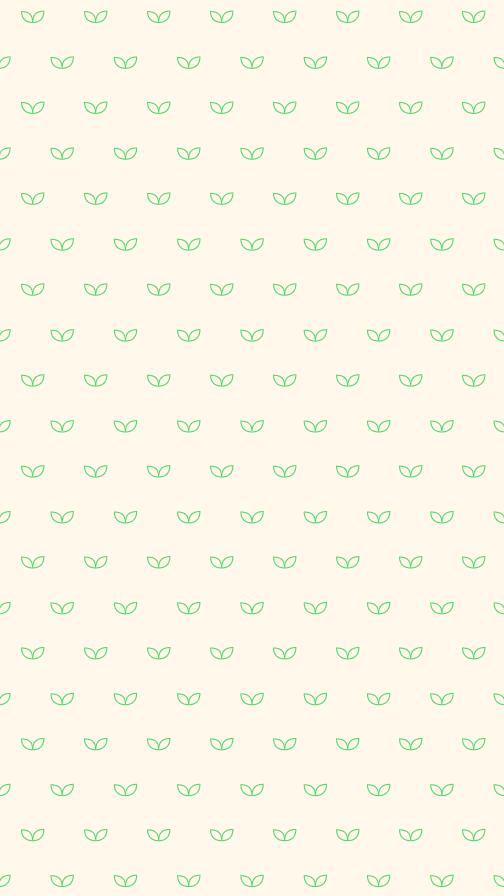
A WebGL 2 fragment shader for this pattern:

```glsl
#version 300 es
precision highp float;
// Staggered rows of small outlined two-leaf sprouts on a cream ground.

uniform vec2 u_resolution;
out vec4 fragColor;

const float CANVAS_WIDTH = 432.0;   // design units across the canvas
const float LINE_WIDTH = 0.92;
const int CURVE_STEPS = 12;
const vec3 CREAM = vec3(1.0, 0.972, 0.92);
const vec3 LEAF_GREEN = vec3(0.298, 0.853, 0.40);

float segmentDistance(vec2 p, vec2 a, vec2 b) {
    vec2 ab = b - a;
    float t = clamp(dot(p - a, ab) / dot(ab, ab), 0.0, 1.0);
    return length(p - a - ab * t);
}

vec2 cubicPoint(vec2 a, vec2 b, vec2 c, vec2 d, float t) {
    float s = 1.0 - t;
    return s * s * s * a + 3.0 * s * s * t * b + 3.0 * s * t * t * c + t * t * t * d;
}

// Distance to a cubic curve, walked as short segments
float curveDistance(vec2 p, vec2 a, vec2 b, vec2 c, vec2 d) {
    float nearest = 1e5;
    vec2 previous = a;
    for (int i = 1; i <= CURVE_STEPS; i++) {
        vec2 current = cubicPoint(a, b, c, d, float(i) / float(CURVE_STEPS));
        nearest = min(nearest, segmentDistance(p, previous, current));
        previous = current;
    }
    return nearest;
}

// Outline of one leaf rising from the base to its tip
float leafDistance(vec2 p, vec2 tip, vec2 base) {
    float inner = curveDistance(p, tip, vec2(4.0, tip.y - 0.1), vec2(0.0, 2.5), base);
    float outer = curveDistance(p, tip, vec2(tip.x, -1.5), vec2(6.0, base.y), base);
    return min(inner, outer);
}

// Mirrored pair of leaves, the left tip a little lower
float sproutDistance(vec2 p) {
    vec2 tip = p.x < 0.0 ? vec2(9.5, 4.4) : vec2(9.6, 4.8);
    return leafDistance(vec2(abs(p.x), p.y), tip, vec2(0.0, -4.9));
}

// Position relative to the nearest point of a grid
vec2 repeatGrid(vec2 p, vec2 origin, vec2 spacing) {
    return (fract((p - origin) / spacing + 0.5) - 0.5) * spacing;
}

// Box-filtered coverage of a thin stroke
float strokeCoverage(float dist, float width, float pixel) {
    float halfWidth = 0.5 * width;
    float outside = clamp((dist + halfWidth) / pixel + 0.5, 0.0, 1.0);
    float inside = clamp((dist - halfWidth) / pixel + 0.5, 0.0, 1.0);
    return outside - inside;
}

void main() {
    float pixel = CANVAS_WIDTH / u_resolution.x;
    vec2 p = gl_FragCoord.xy * pixel;

    // Two interleaved grids form the staggered rows
    vec2 evenRow = repeatGrid(p, vec2(28.0, 52.3), vec2(54.0, 77.93));
    vec2 oddRow = repeatGrid(p, vec2(-1.0, 13.0), vec2(54.25, 77.93));
    float dist = min(sproutDistance(evenRow), sproutDistance(oddRow));

    float ink = strokeCoverage(dist, LINE_WIDTH, pixel);
    fragColor = vec4(mix(CREAM, LEAF_GREEN, ink), 1.0);
}
```
